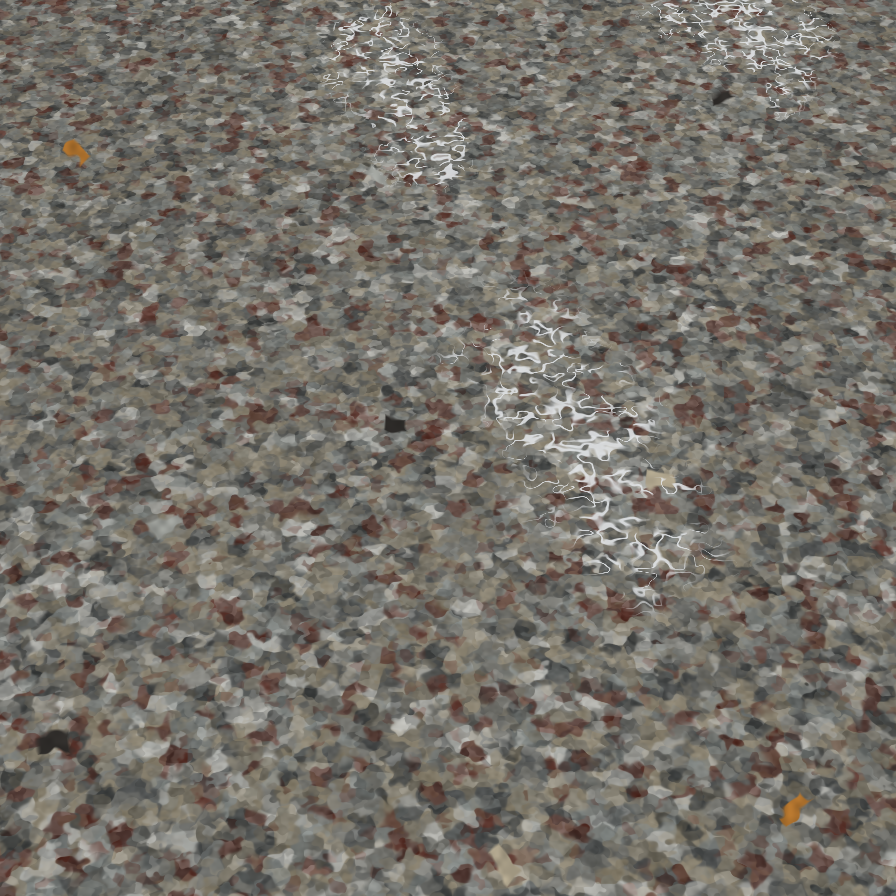
Write a Shadertoy shader that draws this texture.

```glsl
#define GRAINS 55.0
#define TILT 0.42
#define SQUASH 1.12
#define SHARPNESS 11.0
#define WARP 0.9
#define FINE_SHARE 0.36
#define GLARE_SCALE 74.0
#define GLARE_WIDTH 0.17
#define CHIP_SIZE 0.019

float hash(vec2 p) {
    return fract(sin(dot(p, vec2(127.1, 311.7))) * 43758.55);
}

vec2 hash2(vec2 p) {
    return vec2(hash(p), hash(p + 57.3));
}

float noise(vec2 p) {
    vec2 i = floor(p), f = fract(p);
    f = f * f * (3.0 - 2.0 * f);
    return mix(mix(hash(i), hash(i + vec2(1, 0)), f.x),
               mix(hash(i + vec2(0, 1)), hash(i + vec2(1, 1)), f.x), f.y);
}

// Mineral colour chosen by a random value
vec3 mineral(float h) {
    vec3 slate = vec3(0.25, 0.26, 0.26), rust = vec3(0.33, 0.18, 0.15);
    vec3 ash = vec3(0.43, 0.43, 0.41), sand = vec3(0.53, 0.50, 0.43);
    vec3 steel = vec3(0.50, 0.52, 0.51), quartz = vec3(0.71, 0.71, 0.69);
    return h < 0.20 ? slate : h < 0.30 ? rust : h < 0.54 ? ash
         : h < 0.76 ? sand : h < 0.89 ? steel : quartz;
}

// Irregular grains: Voronoi cells with softly blended borders
vec3 granite(vec2 p, float sharpness) {
    p += WARP * (vec2(noise(p * 1.6), noise(p * 1.6 + 31.0)) - 0.5);
    vec2 cell = floor(p);
    vec3 sum = vec3(0.0);
    float total = 0.0;
    for (int y = -1; y <= 1; y++)
    for (int x = -1; x <= 1; x++) {
        vec2 id = cell + vec2(x, y);
        vec2 d = id + hash2(id) - p;
        float bias = 0.45 * hash(id + 19.7);
        float weight = exp(-sharpness * (dot(d, d) + bias));
        float shade = 0.16 * (hash(id + 83.1) - 0.5);
        sum += weight * (mineral(hash(id + 7.9)) + shade);
        total += weight;
    }
    return sum / max(total, 1e-12);
}

float segment(vec2 p, vec2 a, vec2 b) {
    vec2 ab = b - a;
    return length(p - a - ab * clamp(dot(p - a, ab) / dot(ab, ab), 0.0, 1.0));
}

// Strength of the wet patches, with ragged outlines
float wetness(vec2 uv) {
    uv += 0.05 * (vec2(noise(uv * 22.0), noise(uv * 22.0 + 7.0)) - 0.5);
    float left = segment(uv, vec2(0.41, 0.95), vec2(0.47, 0.84)) / 0.042;
    float right = segment(uv, vec2(0.79, 1.0), vec2(0.88, 0.94)) / 0.055;
    float middle = segment(uv, vec2(0.58, 0.61), vec2(0.72, 0.41)) / 0.066;
    float d = min(middle, min(left, right));
    return exp(-d * d);
}

// Thin winding highlights inside the wet patches
float glare(vec2 p, float wet) {
    p += 1.2 * vec2(noise(p * 0.8), noise(p * 0.8 + 11.0));
    float ridge = abs(noise(p) - 0.5);
    float gaps = smoothstep(0.42, 0.66, noise(p * 0.55 + 5.0) + 0.16 * wet);
    float width = GLARE_WIDTH * (0.3 + 0.7 * wet);
    return gaps * smoothstep(width, width * 0.25, ridge)
         * smoothstep(0.08, 0.5, wet);
}

// Loose chips on a jittered grid
vec3 addChips(vec3 col, vec2 uv, float depth) {
    for (int i = 0; i < 9; i++) {
        vec2 id = vec2(i % 3, i / 3);
        vec2 d = uv - (id + 0.1 + 0.8 * hash2(id + 3.4)) / 3.0;
        float angle = 2.4 * hash(id + 41.0) - 1.0;
        d = mat2(cos(angle), -sin(angle), sin(angle), cos(angle)) * d;
        d += 0.012 * (vec2(noise(uv * 80.0), noise(uv * 80.0 + 9.0)) - 0.5);
        vec2 size = CHIP_SIZE * depth * vec2(1.0, 0.35 + 0.25 * hash(id + 6.0));
        vec2 q = abs(d) - size;
        float box = length(max(q, 0.0)) + min(max(q.x, q.y), 0.0);
        int kind = i % 4;
        vec3 chip = kind == 0 ? vec3(0.18, 0.17, 0.16)
                  : kind == 1 ? vec3(0.66, 0.62, 0.53)
                  : kind == 2 ? vec3(0.66, 0.43, 0.17) : vec3(0.60, 0.61, 0.59);
        chip *= 0.88 + 0.24 * noise(uv * 110.0);
        col = mix(col, chip, smoothstep(0.002, -0.002, box));
    }
    return col;
}

void mainImage(out vec4 fragColor, in vec2 fragCoord) {
    vec2 uv = fragCoord / iResolution.xy;

    // Floor seen at a slant: grains shrink and flatten towards the top
    float depth = 1.0 - TILT * uv.y;
    vec2 ground = vec2(uv.x - 0.5, uv.y * SQUASH) / depth;
    vec3 coarse = granite(ground * GRAINS + 100.0, SHARPNESS);
    vec3 fine = granite(ground * GRAINS * 1.55 + 340.0, SHARPNESS);
    vec3 col = mix(coarse, fine, FINE_SHARE);

    // Haze, fine grit and slight broad tone
    col = mix(col, vec3(0.44, 0.43, 0.40), 0.18 * uv.y);
    col += 0.06 * (noise(ground * 170.0) - 0.5);
    col *= 0.99 + 0.06 * noise(uv * 3.0);

    col = addChips(col, uv, depth);

    // Wet highlights
    float wet = wetness(uv);
    col += 0.02 * wet;
    col = mix(col, vec3(0.88, 0.89, 0.90), 0.9 * glare(ground * GLARE_SCALE, wet));
    fragColor = vec4(clamp(col, 0.0, 1.0), 1.0);
}
```
